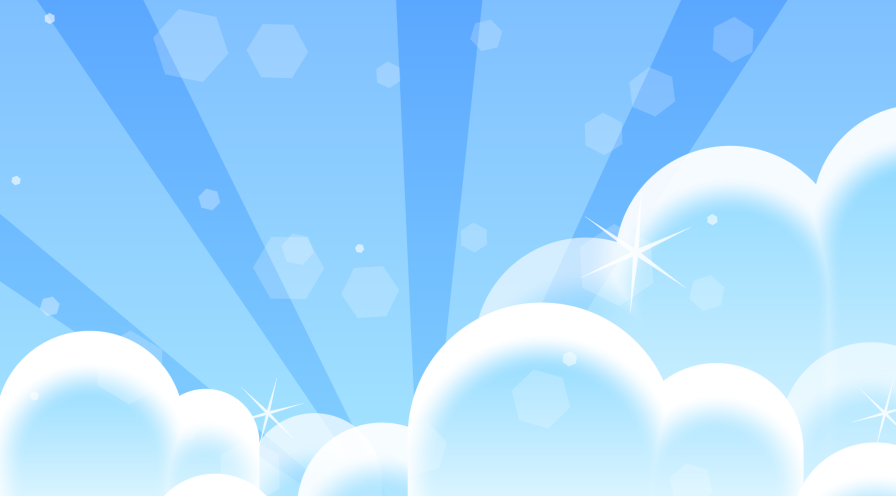
A WebGL 1 fragment shader for this background:

```glsl
precision highp float;

uniform vec2 u_resolution;

const vec3 WHITE = vec3(1.0);
const vec3 SKY_TOP = vec3(0.495, 0.75, 1.0);
const vec3 SKY_LOW = vec3(0.63, 0.88, 1.0);
const vec3 RAY_TOP = vec3(0.355, 0.655, 1.0);
const vec3 RAY_LOW = vec3(0.50, 0.80, 1.0);
const vec3 CLOUD_BLUE = vec3(0.58, 0.86, 1.0);
const vec3 CLOUD_PALE = vec3(0.87, 0.965, 1.0);

const vec2 RAY_ORIGIN = vec2(0.850, -0.141);
const vec4 RAY_ANGLES = vec4(-0.926, -0.527, 0.031, 0.502);
const vec4 RAY_HALF_WIDTHS = vec4(0.051, 0.070, 0.076, 0.072);

// Cloud lobes: centre x, centre y, radius
const vec3 BACK_LOW = vec3(1.181, 0.296, 0.225);
const vec3 BACK_HIGH = vec3(1.472, 0.474, 0.232);
const vec3 BACK_EDGE = vec3(1.854, 0.573, 0.216);
const vec3 RIGHT_HAZE = vec3(1.756, 0.127, 0.183);
const vec3 LEFT_HAZE = vec3(0.634, 0.031, 0.136);
const vec3 LEFT_BIG = vec3(0.181, 0.143, 0.190);
const vec3 LEFT_SMALL = vec3(0.415, 0.108, 0.108);
const vec3 MIDDLE = vec3(0.770, -0.023, 0.171);
const vec3 FRONT_BIG = vec3(1.092, 0.120, 0.270);
const vec3 FRONT_SMALL = vec3(1.444, 0.092, 0.176);
const vec3 LOW_LEFT = vec3(0.434, -0.096, 0.141);
const vec3 LOW_RIGHT = vec3(1.765, -0.061, 0.169);

const vec2 RIM_SHIFT = vec2(0.0, 0.08);
const float SIXTH_TURN = 1.0471976;
const int HEX_COLUMNS = 7;
const int HEX_ROWS = 4;
const vec2 HEX_CELL = vec2(0.235, 0.245);

float coverage(float d) {
  float pixel = 0.75 / u_resolution.y;
  return 1.0 - smoothstep(-pixel, pixel, d);
}

vec2 hash2(vec2 cell) {
  vec3 q = fract(cell.xyx * vec3(0.1031, 0.1030, 0.0973));
  q += dot(q, q.yzx + 33.33);
  return fract((q.xx + q.yz) * q.zy);
}

// Folds the plane into one of six equal sectors
vec2 foldSix(vec2 p, float turn) {
  float angle = atan(p.y, p.x + 1e-6) - turn;
  angle = mod(angle + 0.5 * SIXTH_TURN, SIXTH_TURN) - 0.5 * SIXTH_TURN;
  return length(p) * vec2(cos(angle), sin(angle));
}

// Round top with a body that runs straight down
float lobe(vec2 p, vec3 shape) {
  vec2 q = p - shape.xy;
  return length(vec2(q.x, max(q.y, 0.0))) - shape.z;
}

float lobes(vec2 p, vec3 a, vec3 b) {
  return min(lobe(p, a), lobe(p, b));
}

float backCloud(vec2 p) {
  return min(lobes(p, BACK_LOW, BACK_HIGH), lobe(p, BACK_EDGE));
}

// Soft white rim over a blue body that pales downward
vec3 paintCloud(vec3 base, float outer, float inner, float depth, float opacity) {
  vec3 body = mix(CLOUD_BLUE, CLOUD_PALE, clamp(depth, 0.0, 1.0));
  float rim = smoothstep(-0.06, 0.02, inner);
  vec3 cloud = mix(body, WHITE, rim);
  return mix(base, cloud, coverage(outer) * opacity);
}

vec3 paintLobe(vec3 base, vec2 p, vec3 shape, float opacity) {
  float depth = (shape.y + shape.z - p.y) / 0.36;
  return paintCloud(base, lobe(p, shape), lobe(p + RIM_SHIFT, shape), depth, opacity);
}

float sparkle(vec2 p, float turn, float reach) {
  vec2 q = foldSix(p, turn);
  return coverage(abs(q.y) - 0.045 * max(reach - q.x, 0.0)) * step(q.x, reach);
}

void main() {
  vec2 p = gl_FragCoord.xy / u_resolution.y;

  // Sky and rays
  float fall = clamp((1.0 - p.y) / 0.85, 0.0, 1.0);
  vec2 fromOrigin = p - RAY_ORIGIN;
  float angle = atan(fromOrigin.x, fromOrigin.y);
  vec4 rays = (abs(angle - RAY_ANGLES) - RAY_HALF_WIDTHS) * length(fromOrigin);
  float rayEdge = min(min(rays.x, rays.y), min(rays.z, rays.w));
  vec3 color = mix(mix(SKY_TOP, SKY_LOW, fall), mix(RAY_TOP, RAY_LOW, fall), coverage(rayEdge));

  // Clouds, back to front
  vec2 s = p + RIM_SHIFT;
  float haze = mix(0.6, 0.92, smoothstep(1.18, 1.27, p.x));
  color = paintCloud(color, backCloud(p), backCloud(s), (0.66 - p.y) / 0.6, haze);
  color = paintLobe(color, p, RIGHT_HAZE, 0.6);
  color = paintLobe(color, p, LEFT_HAZE, 0.7);
  color = paintCloud(color, lobes(p, LEFT_BIG, LEFT_SMALL),
    lobes(s, LEFT_BIG, LEFT_SMALL), (0.25 - p.y) / 0.27, 1.0);
  color = paintLobe(color, p, MIDDLE, 0.9);
  color = paintCloud(color, lobes(p, FRONT_BIG, FRONT_SMALL),
    lobes(s, FRONT_BIG, FRONT_SMALL), (0.30 - p.y) / 0.32, 1.0);
  color = paintLobe(color, p, LOW_LEFT, 1.0);
  color = paintLobe(color, p, LOW_RIGHT, 1.0);

  // Scattered hexagons, the smallest brightest
  for (int i = 0; i < HEX_COLUMNS; i++) {
    for (int j = 0; j < HEX_ROWS; j++) {
      vec2 cell = vec2(float(i), float(j));
      vec2 place = hash2(cell + 3.0);
      vec2 look = hash2(cell + 41.0);
      float size = mix(0.008, 0.072, look.x * look.x);
      float hexagon = foldSix(p - (cell + place) * HEX_CELL, look.y * SIXTH_TURN).x - size;
      color = mix(color, WHITE, coverage(hexagon) * mix(0.6, 0.2, smoothstep(0.008, 0.025, size)));
    }
  }

  // Sparkles
  float glint = sparkle(p - vec2(1.282, 0.491), 0.43, 0.125);
  glint = max(glint, sparkle(p - vec2(0.540, 0.167), 0.27, 0.075));
  glint = max(glint, sparkle(p - vec2(1.784, 0.167), 0.27, 0.070));
  gl_FragColor = vec4(mix(color, WHITE, 0.85 * glint), 1.0);
}
```
